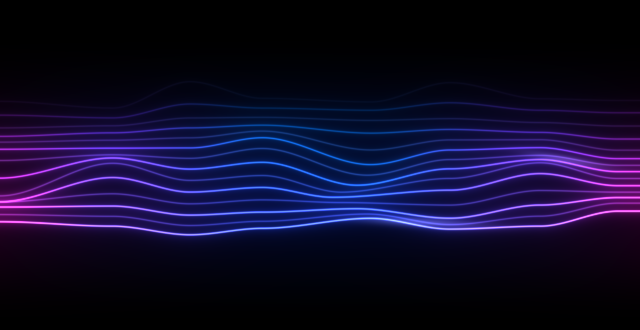
Write a Shadertoy shader that draws this background.

```glsl
#define LINE_COUNT 14
#define TOP_LINE 0.702
#define LINE_GAP 0.0298
#define SWELL_UNIT 0.002525
#define CORE_WIDTH 0.0029
#define GLOW_WIDTH 0.011
#define HAZE_WIDTH 0.036
#define CYAN vec3(0.0, 0.42, 0.82)
#define BLUE vec3(0.14, 0.27, 1.0)
#define VIOLET vec3(0.42, 0.22, 0.98)
#define MAGENTA vec3(0.86, 0.12, 0.82)
#define PALE vec3(0.52, 0.50, 0.78)

float bell(float v, float center, float width) {
    float t = (v - center) / width;
    return exp(-t * t);
}

// Height of line k: an even spacing plus swells that drift from line to line
float lineHeight(float u, float k) {
    float station[8] = float[8](0.0, 0.176, 0.297, 0.41, 0.58, 0.703, 0.844, 0.965);
    station[4] -= 0.06 * bell(k, 9.0, 2.0);

    float drop[8];
    drop[0] = 12.0 * bell(k, 2.2, 2.0) + 23.0 * bell(k, 8.2, 1.6) - 6.0 * bell(k, 13.5, 1.5);
    drop[1] = 12.0 * bell(k, 0.5, 3.0) - 16.5 * bell(k, 8.0, 1.6);
    drop[2] = 11.0 * bell(k, 12.0, 4.0) - 20.0 * bell(k, 0.0, 0.85);
    drop[3] = 7.0 * bell(k, 11.3, 1.7) - 12.0 * bell(k, 5.3, 2.0);
    drop[4] = 22.0 * bell(k, 6.6, 3.2) + 5.0 * bell(k, 4.5, 0.8)
            + 4.0 * bell(k, 0.0, 1.0) - 11.0 * bell(k, 13.5, 1.5);
    drop[5] = 14.0 * bell(k, 11.0, 1.7) + 3.0 * bell(k, 5.0, 3.0) - 19.0 * bell(k, 0.0, 1.0);
    drop[6] = 6.0 * bell(k, 2.5, 1.6) - 18.0 * bell(k, 8.4, 1.7);
    drop[7] = 15.0 * bell(k, 4.0, 3.0) - 18.0 * bell(k, 13.0, 2.8);

    float swell = drop[0];
    for (int j = 0; j < 7; j++)
        swell += (drop[j + 1] - drop[j]) * smoothstep(station[j], station[j + 1], u);
    return TOP_LINE - LINE_GAP * k - SWELL_UNIT * swell;
}

// Cyan and blue in the middle, violet further out, magenta at the sides
vec3 lineTint(float side, float depth) {
    vec3 tint = mix(CYAN, BLUE, smoothstep(0.25, 0.85, depth));
    tint = mix(tint, VIOLET, smoothstep(0.15, 0.65, side));
    return mix(tint, MAGENTA, smoothstep(0.65, 1.0, side) * (0.4 + 0.6 * depth));
}

vec3 backdrop(vec2 uv, float side) {
    float fade = smoothstep(0.9, 0.55, uv.y) * smoothstep(0.01, 0.36, uv.y);
    vec3 middle = vec3(0.005, 0.02, 0.12);
    vec3 flank = mix(vec3(0.10, 0.0, 0.10), vec3(0.04, 0.0, 0.06), smoothstep(0.2, 0.7, uv.y));
    return fade * mix(middle, flank, side * side);
}

// Soft veils where lines gather
vec3 veils(vec2 uv) {
    float low = bell(uv.x, 0.66, 0.09) * bell(uv.y, 0.326 - 0.1 * (uv.x - 0.66), 0.014);
    float high = bell(uv.x, 0.885, 0.06) * bell(uv.y, 0.515 - 0.35 * (uv.x - 0.885), 0.014);
    return PALE * (0.4 * low + 0.3 * high);
}

void mainImage(out vec4 fragColor, in vec2 fragCoord) {
    vec2 uv = fragCoord / iResolution.xy;
    float side = abs(2.0 * uv.x - 1.0);
    float coreWidth = max(CORE_WIDTH, 0.7 / iResolution.y);
    vec3 color = backdrop(uv, side) + veils(uv);

    for (int i = 0; i < LINE_COUNT; i++) {
        float k = float(i);
        float depth = k / float(LINE_COUNT - 1);
        float height = lineHeight(uv.x, k);
        float slope = dFdx(height) * iResolution.y;
        float d = abs(uv.y - height) / sqrt(1.0 + slope * slope);

        // Every second line is faint and pale
        float strong = mod(k, 2.0);
        float power = smoothstep(-2.5, 8.0, k) * mix(0.5, 1.0, strong);
        vec3 tint = lineTint(side, depth);
        vec3 coreTint = mix(mix(tint, PALE, 0.5), tint, strong);

        float core = exp(-d * d / (coreWidth * coreWidth));
        float glow = 0.26 * exp(-d / GLOW_WIDTH);
        float haze = 0.055 * exp(-d / HAZE_WIDTH);
        color += power * (coreTint * 0.75 * core + tint * (glow + haze));
        color += vec3(0.36) * power * strong * depth * depth * core;
    }
    fragColor = vec4(min(color, 1.0), 1.0);
}
```
